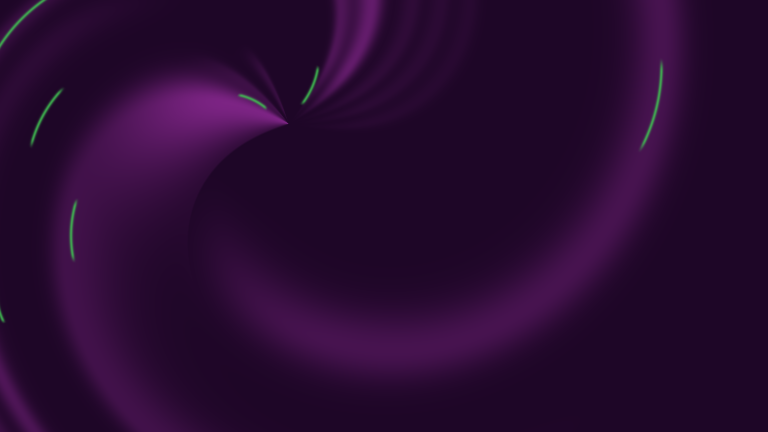
Reproduce this background procedurally as a Shadertoy shader.

```glsl
// Violet ribbons swirl out of one off-centre point over a dark plum ground.
// Each ribbon is a soft ridge in polar space, its angle a quadratic of radius;
// thin bowed green sparks follow the flow.

const float PI = 3.14159265;
const vec2 SWIRL_CENTRE = vec2(0.669, 0.713);
const float TWIST = 2.112;
const float SHEAR = 0.34;
const vec3 PLUM = vec3(0.118, 0.024, 0.153);
const vec3 ORCHID = vec3(0.55, 0.16, 0.58);
const vec3 SPARK_GREEN = vec3(0.25, 0.74, 0.32);

// Signed angle from a spiral; polar = (radius, angle).
float spiralOffset(vec2 polar, float phase, float shear) {
    float r = polar.x;
    float d = polar.y - (phase + shear * r + TWIST * r * r);
    return mod(d + PI, 2.0 * PI) - PI;
}

// Soft ridge with separate widths on its outer (x) and inner (y) side.
float ridge(float d, vec2 widths) {
    float s = d / (d < 0.0 ? widths.x : widths.y);
    return exp(-s * s);
}

// Fades in over span.xy and out over span.zw.
float reach(float r, vec4 span) {
    return smoothstep(span.x, span.y, r) * (1.0 - smoothstep(span.z, span.w, r));
}

float ribbon(vec2 polar, float phase, vec2 widths, vec4 span) {
    return ridge(spiralOffset(polar, phase, SHEAR), widths) * reach(polar.x, span);
}

// Tapered stroke from ends.xy to ends.zw, bowed to the left of its direction.
float spark(vec2 p, vec4 ends, float halfWidth) {
    vec2 along = ends.zw - ends.xy;
    float len = length(along);
    vec2 dir = along / len;
    vec2 q = p - ends.xy;
    float t = dot(q, dir) / len;
    float arch = max(0.0, 4.0 * t * (1.0 - t));
    float d = dot(q, vec2(-dir.y, dir.x)) - 0.07 * len * arch;
    float s = d / halfWidth;
    return exp(-s * s) * smoothstep(0.0, 0.5, arch);
}

// The wide right-hand arc sweeping under the centre.
float greatArc(vec2 polar) {
    float d = spiralOffset(polar, -2.597, 1.305);
    return 0.37 * ridge(d, vec2(0.30, 0.37)) * reach(polar.x, vec4(0.18, 0.52, 1.2, 1.4));
}

// The bright left-hand lobe, cut on its inner side by a crisp seam.
float leftLobe(vec2 polar) {
    float r = polar.x;
    float outer = mix(0.26, 0.13, smoothstep(0.2, 0.65, r));
    float inner = mix(0.62, 0.34, smoothstep(0.2, 0.7, r));
    float seam = 1.0 - smoothstep(-0.003, 0.003, r * spiralOffset(polar, 3.43, 0.83));
    float strength = mix(0.85, 0.32, smoothstep(0.15, 0.5, r));
    float lobe = ribbon(polar, 2.714, vec2(outer, inner), vec4(-0.1, 0.0, 0.8, 1.0));
    return strength * lobe * mix(seam, 1.0, smoothstep(0.4, 0.55, r));
}

// Folded ribbons that rise to the top edge.
float upperFolds(vec2 polar) {
    vec4 span = vec4(0.0, 0.2, 0.5, 0.7);
    float glow = 0.62 * ribbon(polar, 0.61, vec2(0.09, 0.13), span);
    glow += 0.42 * ribbon(polar, 0.87, vec2(0.10, 0.06), span);
    for (int i = 0; i < 3; i++) {
        float k = float(i);
        glow += (0.15 - 0.03 * k) * ribbon(polar, 0.30 - 0.21 * k, vec2(0.07, 0.10), span);
    }
    return glow;
}

// Thin strands in the fan and the ribbons at the far left.
float leftStrands(vec2 polar) {
    float glow = 0.22 * ribbon(polar, 2.29, vec2(0.06, 0.12), vec4(0.0, 0.03, 0.12, 0.3));
    glow += 0.22 * ribbon(polar, 1.94, vec2(0.05, 0.10), vec4(0.0, 0.04, 0.12, 0.22));
    glow += 0.13 * ribbon(polar, 1.92, vec2(0.12, 0.14), vec4(0.35, 0.6, 0.8, 0.95));
    glow += 0.40 * ribbon(polar, 1.90, vec2(0.11, 0.10), vec4(0.72, 0.9, 1.1, 1.2));
    glow += 0.25 * ribbon(polar, 1.60, vec2(0.07, 0.10), vec4(0.5, 0.65, 1.1, 1.2));
    return glow;
}

float sparks(vec2 p) {
    vec4 strokes[7] = vec4[7](
        vec4(-0.02, 0.86, 0.125, 1.015), vec4(0.070, 0.655, 0.150, 0.800),
        vec4(0.172, 0.390, 0.179, 0.543), vec4(0.011, 0.250, -0.008, 0.335),
        vec4(0.548, 0.781, 0.620, 0.746), vec4(0.737, 0.850, 0.696, 0.755),
        vec4(1.531, 0.868, 1.478, 0.645));
    float light = 0.0;
    for (int i = 0; i < 7; i++) {
        light = max(light, spark(p, strokes[i], 0.0038));
    }
    return light;
}

void mainImage(out vec4 fragColor, in vec2 fragCoord) {
    vec2 p = fragCoord / iResolution.y;
    vec2 q = p - SWIRL_CENTRE;
    vec2 polar = vec2(length(q), atan(q.y, q.x + 1e-6));

    float glow = greatArc(polar) + leftLobe(polar) + upperFolds(polar) + leftStrands(polar);
    vec3 colour = mix(PLUM, ORCHID, min(glow, 1.0));
    colour = mix(colour, SPARK_GREEN, 0.85 * sparks(p));
    fragColor = vec4(colour, 1.0);
}
```
